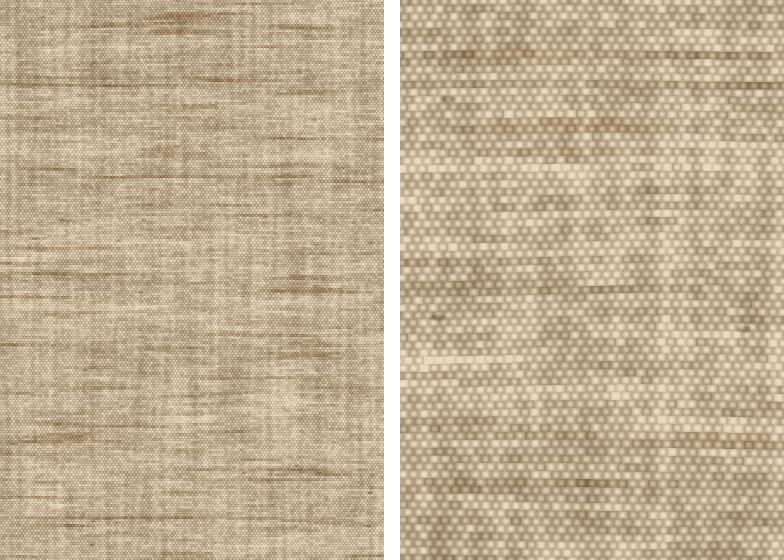
Left, the full canvas; right, a detail of the centre.
A WebGL 2 fragment shader for this texture:

```glsl
#version 300 es
precision highp float;
// Woven grasscloth: beaded weft threads with long brown streaks over a fine warp.

uniform vec2 u_resolution;
out vec4 fragColor;

const float PI = 3.14159265;
const float WEFT_ROWS = 220.0;   // horizontal threads per canvas height
const float BEADS = 165.0;       // weft bumps per canvas height, along x
const vec3 SHADE = vec3(0.565, 0.482, 0.368);
const vec3 STRAW = vec3(0.850, 0.790, 0.680);
const vec3 BROWN_SHIFT = vec3(0.015, -0.008, -0.022);

float hash(vec2 cell) {
    uvec2 q = uvec2(ivec2(cell)) * uvec2(1597334677u, 3812015801u);
    uint n = (q.x ^ q.y) * 1597334677u;
    n = (n ^ (n >> 15)) * 2246822519u;
    return float((n ^ (n >> 13)) >> 8) / 16777216.0;
}

float gradientDot(vec2 cell, vec2 offset) {
    float angle = 2.0 * PI * hash(cell);
    return dot(vec2(cos(angle), sin(angle)), offset);
}

// Gradient noise, roughly -1 to 1
float noise(vec2 p) {
    vec2 i = floor(p), f = p - i;
    vec2 w = f * f * f * (f * (f * 6.0 - 15.0) + 10.0);
    vec2 e = vec2(1.0, 0.0);
    float low = mix(gradientDot(i, f), gradientDot(i + e.xy, f - e.xy), w.x);
    float high = mix(gradientDot(i + e.yx, f - e.yx), gradientDot(i + e.xx, f - e.xx), w.x);
    return 1.5 * mix(low, high, w.y);
}

// Sparse dark knots, one candidate per grid cell
float knots(vec2 p, float density, float share) {
    vec2 cell = floor(p * density);
    vec2 centre = 0.3 + 0.4 * vec2(hash(cell + 311.0), hash(cell + 523.0));
    vec2 d = (fract(p * density) - centre) * vec2(1.0, 2.2);
    float present = step(hash(cell + 97.0), share);
    return present * (1.0 - smoothstep(0.04, 0.14, length(d)));
}

// Rounded weft bumps, shifted by half a bump on every other row
float beadShape(float along, float across) {
    return (0.5 + 0.5 * cos(2.0 * PI * along)) * sin(PI * across);
}

vec3 cloth(vec2 p) {
    // Threads wander slightly
    vec2 q = p + 0.0025 * vec2(noise(p * vec2(9.0, 5.0)), noise(p * vec2(4.0, 9.0) + 40.0));
    float row = floor(q.y * WEFT_ROWS);
    float across = fract(q.y * WEFT_ROWS);
    float along = q.x * BEADS + 0.5 * mod(row, 2.0);

    // Weft colour: broad bands, tapered streaks and single-thread variation
    float band = noise(vec2(q.x * 1.6, q.y * 17.0) + 80.0);
    float streak = noise(vec2(q.x * 4.6 + 13.0, row * 0.47)) + 0.25 * band;
    float fibre = noise(vec2(q.x * 14.0 + 37.0 * hash(vec2(row, 7.0)), row * 0.73));
    float brown = smoothstep(0.1, 0.8, streak);
    float pale = smoothstep(0.2, 0.8, -streak);

    // Warp colour: fine vertical lines and wider soft stripes
    float warp = noise(vec2(q.x * 105.0, q.y * 5.0 + 20.0));
    float stripe = noise(vec2(q.x * 24.0 + 60.0, q.y * 1.8));

    // Relief and uneven fibres in each bump
    float bead = beadShape(along, across) - 0.32;
    float grain = hash(vec2(floor(along + 0.5), row)) - 0.5;

    float tone = 0.67 - 0.17 * band - 0.45 * brown + 0.20 * pale;
    tone += 0.28 * fibre + 0.20 * warp + 0.12 * stripe;
    tone += 0.72 * bead + 0.42 * grain;
    tone -= 0.55 * knots(p, 22.0, 0.10);
    tone = clamp(tone, -0.35, 1.22);
    return mix(SHADE, STRAW, tone) + BROWN_SHIFT * brown;
}

void main() {
    // Four samples per pixel smooth the thread edges
    vec3 colour = vec3(0.0);
    for (int k = 0; k < 4; k++) {
        vec2 shift = vec2(k % 2, k / 2) * 0.5 - 0.25;
        colour += cloth((gl_FragCoord.xy + shift) / u_resolution.y);
    }
    fragColor = vec4(colour * 0.25, 1.0);
}
```
